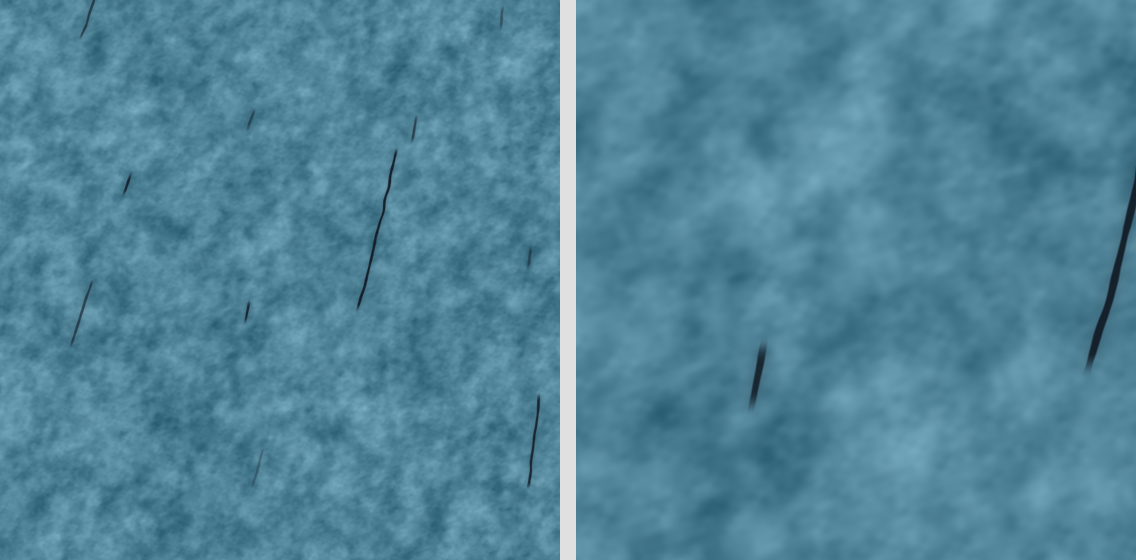
Left: the whole. Right: its middle third, enlarged.
This texture is drawn by a WebGL 2 fragment shader. Its source:

```glsl
#version 300 es
precision highp float;
// Mottled blue felt-like surface with a few thin dark cracks.
// The mottling sums rotated octaves of value noise; the cracks are short
// bent strokes scattered by a low-discrepancy sequence.

uniform vec2 u_resolution;
out vec4 fragColor;

float hash(vec2 p) {
    vec3 q = fract(vec3(p.xyx) * 0.1031);
    q += dot(q, q.yzx + 33.33);
    return fract((q.x + q.y) * q.z);
}

// Value noise centred on zero.
float noise(vec2 p) {
    vec2 cell = floor(p);
    vec2 f = fract(p);
    f = f * f * (3.0 - 2.0 * f);
    float low = mix(hash(cell), hash(cell + vec2(1.0, 0.0)), f.x);
    float high = mix(hash(cell + vec2(0.0, 1.0)), hash(cell + vec2(1.0)), f.x);
    return mix(low, high, f.y) - 0.5;
}

vec2 rotate(vec2 p, float angle) {
    float c = cos(angle), s = sin(angle);
    return vec2(c * p.x - s * p.y, s * p.x + c * p.y);
}

// Broad clouds, middle blotches and fine grain, slightly drawn out upwards.
float mottling(vec2 p) {
    float sum = 0.35 * noise(rotate(p, 0.5) * 10.0 + 7.0);
    float frequency = 24.0;
    for (int i = 0; i < 4; i++) {
        float weight = 1.0 - 0.18 * abs(float(i) - 1.0) * float(i);
        vec2 q = rotate(p, 0.35 + 0.3 * float(i)) * vec2(1.12, 0.88);
        sum += max(weight, 0.4) * noise(q * frequency + 31.0 * float(i + 1));
        frequency *= 2.0;
    }
    return sum;
}

// Darkness of one crack: x is the core, y the soft shadow around it.
vec2 crack(vec2 p, float id, float pixel) {
    vec2 centre = fract(vec2(0.7549, 0.5698) * id + vec2(0.42, 0.83));
    centre += 0.12 * (vec2(hash(vec2(id, 3.0)), hash(vec2(id, 8.0))) - 0.5);
    float size = fract(id * 0.618 + 0.1);
    float halfLength = 0.02 + 0.15 * pow(size, 4.0);
    float strength = mix(0.3, 0.95, max(hash(vec2(id, 5.0)), smoothstep(0.65, 0.85, size)));

    // Cracks on the left lean more; all straighten towards the top.
    vec2 q = p - centre;
    float lean = mix(0.42, 0.12, centre.x) + 0.12 * (hash(vec2(id, 11.0)) - 0.5);
    float bend = -0.35 * hash(vec2(id, 17.0));
    float slope = lean + 2.0 * bend * q.y;
    float wobble = 0.003 * noise(vec2(p.y * 45.0, id * 9.0));
    float across = abs(q.x - lean * q.y - bend * q.y * q.y - wobble);
    across /= sqrt(1.0 + slope * slope);

    float along = abs(q.y) / halfLength;
    float fade = 1.0 - smoothstep(1.0 - 0.012 / halfLength, 1.0 + 0.004 / halfLength, along);
    float width = 0.0017 + 0.0008 * noise(vec2(p.y * 120.0, id * 5.0));
    float core = 1.0 - smoothstep(width - 0.6 * pixel, width + 0.0008 + 0.6 * pixel, across);
    float shadow = exp(-across * across / 0.00003);
    return vec2(core, shadow) * fade * strength;
}

void main() {
    float pixel = 1.0 / u_resolution.y;
    vec2 p = gl_FragCoord.xy * pixel;

    // Felt
    vec3 color = vec3(0.314, 0.516, 0.596) + 0.126 * mottling(p);

    // Cracks
    vec2 dark = vec2(0.0);
    for (int i = 0; i < 11; i++) {
        dark = max(dark, crack(p, float(i), pixel));
    }
    color = mix(color, vec3(0.2, 0.33, 0.4), 0.38 * dark.y);
    color = mix(color, vec3(0.07, 0.11, 0.15), dark.x);

    fragColor = vec4(color, 1.0);
}
```
